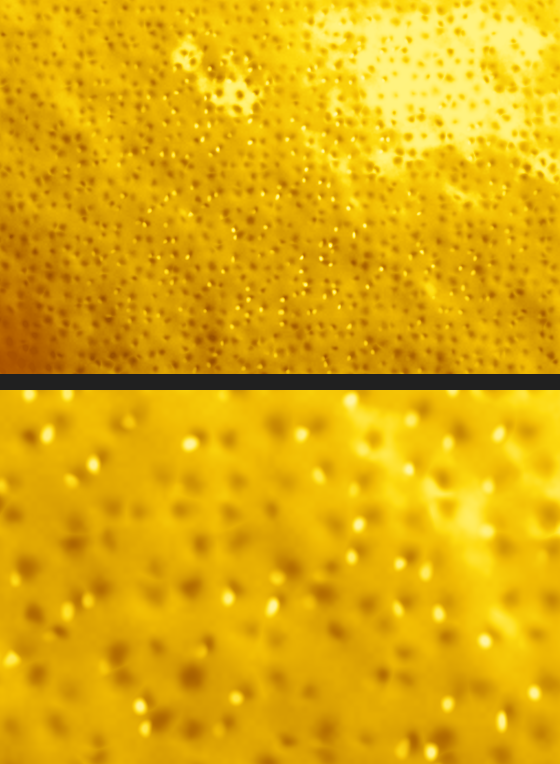
Top: the whole. Bottom: its middle third, enlarged.
Reproduce this texture procedurally as a Shadertoy shader.

```glsl
const vec2 LIGHT_DIR = vec2(0.78, 0.62);
const float PORES_PER_HEIGHT = 26.0;

// Peel colours from deep shade to gloss
const vec3 PEEL[7] = vec3[7](
    vec3(0.60, 0.32, 0.00), vec3(0.71, 0.44, 0.00),
    vec3(0.83, 0.60, 0.01), vec3(0.94, 0.73, 0.01),
    vec3(0.99, 0.85, 0.05), vec3(1.00, 0.91, 0.29),
    vec3(1.00, 0.95, 0.50));
const vec3 CORNER_ORANGE = vec3(0.72, 0.33, 0.0);

vec2 hash22(vec2 p) {
    vec3 q = fract(vec3(p.xyx) * vec3(0.1031, 0.1030, 0.0973));
    q += dot(q, q.yzx + 33.33);
    return fract((q.xx + q.yz) * q.zy);
}

float valueNoise(vec2 p) {
    vec2 cell = floor(p);
    vec2 f = fract(p);
    f = f * f * f * (f * (f * 6.0 - 15.0) + 10.0);
    float low = mix(hash22(cell).x, hash22(cell + vec2(1, 0)).x, f.x);
    float high = mix(hash22(cell + vec2(0, 1)).x, hash22(cell + 1.0).x, f.x);
    return mix(low, high, f.y);
}

float fbm(vec2 p, int octaves) {
    float sum = 0.0;
    float amplitude = 0.5;
    for (int i = 0; i < octaves; i++) {
        sum += amplitude * valueNoise(p);
        p = mat2(1.6, 1.2, -1.2, 1.6) * p + 7.3;
        amplitude *= 0.5;
    }
    return sum;
}

// Slope of the lumpy skin towards the light
float skinRelief(vec2 p, float scale, float reach) {
    return fbm(p * scale, 2) - fbm((p + LIGHT_DIR * reach) * scale, 2);
}

// x: pit depth, y: lit wall, z: sharp glint
vec3 pores(vec2 p) {
    vec2 cell = floor(p);
    vec3 result = vec3(0.0);
    for (int y = -1; y <= 1; y++) {
        for (int x = -1; x <= 1; x++) {
            vec2 id = cell + vec2(x, y);
            vec2 shape = hash22(id + 57.0);
            vec2 d = p - id - 0.5 - 0.72 * (hash22(id) - 0.5);
            float radius = mix(0.20, 0.33, shape.x);
            float strength = mix(0.5, 1.0, hash22(id + 113.0).x);
            vec2 wall = d + LIGHT_DIR * radius * 1.1;
            float pit = strength * exp(-dot(d, d) / (radius * radius));
            float rim = strength * exp(-dot(wall, wall) / (radius * radius));
            float spot = smoothstep(0.22, 0.04, length(wall * vec2(1.0, 0.85)));
            spot *= smoothstep(0.25, 0.75, shape.y);
            result = max(result, vec3(pit, rim, spot));
        }
    }
    return result;
}

float ellipseGlow(vec2 p, vec2 centre, vec2 radii) {
    return 1.0 - length((p - centre) / radii);
}

vec3 peelColour(float tone) {
    tone = clamp(tone, 0.0, 6.0);
    int i = int(min(floor(tone), 5.0));
    return mix(PEEL[i], PEEL[i + 1], tone - float(i));
}

void mainImage(out vec4 fragColor, in vec2 fragCoord) {
    vec2 p = fragCoord / iResolution.y;
    vec2 uv = fragCoord / iResolution.xy;

    // Round pores on a gently lumpy surface
    vec2 warp = vec2(valueNoise(p * 50.0), valueNoise(p * 50.0 + 41.0)) - 0.5;
    vec3 pore = pores(p * PORES_PER_HEIGHT + warp * 0.16);
    float lumps = skinRelief(p, 8.0, 0.035);
    float creases = skinRelief(p + 3.7, 17.0, 0.018);

    // Broad light falling from the upper right
    float corner = smoothstep(0.5, 0.0, length(p * vec2(1.3, 0.85)));
    float halo = smoothstep(-0.9, 0.7, ellipseGlow(p, vec2(1.15, 0.8), vec2(0.32, 0.27)));
    float tone = 2.62 + 1.35 * (uv.y - 0.5) + 0.75 * (uv.x - 0.5);
    tone += 1.1 * halo - 0.9 * corner;
    tone += 2.9 * lumps + 1.5 * creases;
    tone += 0.6 * pore.y - 1.75 * pore.x;
    tone += 0.16 * (valueNoise(p * 170.0) - 0.5);

    // Broken gloss: one large patch and smaller ones
    float patchField = ellipseGlow(p, vec2(1.15, 0.78), vec2(0.33, 0.26));
    patchField = max(patchField, ellipseGlow(p, vec2(0.63, 0.76), vec2(0.12, 0.10)) - 0.1);
    patchField = max(patchField, ellipseGlow(p, vec2(0.50, 0.87), vec2(0.05, 0.07)) - 0.15);
    patchField = max(patchField, ellipseGlow(p, vec2(0.88, 0.92), vec2(0.10, 0.07)) - 0.15);
    patchField = max(patchField, ellipseGlow(p, vec2(1.44, 0.56), vec2(0.10, 0.07)) - 0.2);
    float ragged = 1.2 * (fbm(p * 19.0 + 9.0, 4) - 0.47) + 1.3 * lumps + 0.25 * pore.y;
    float gloss = smoothstep(-0.08, 0.6, max(patchField, -0.6) + ragged - 0.75 * pore.x);
    tone = mix(tone, 6.05 - 2.3 * pore.x, gloss * 0.95);

    // Tiny reflections inside pores and on steep creases
    float glintZone = smoothstep(0.75, 0.2, length((p - vec2(0.85, 0.52)) * vec2(0.9, 1.0)));
    float glint = pore.z * glintZone * smoothstep(0.25, 0.6, valueNoise(p * 11.0 + 23.0));
    float streak = smoothstep(0.26, 0.5, lumps + creases) * glintZone * 0.45;
    tone = mix(tone, 6.0, max(glint * 0.85, streak));

    vec3 colour = peelColour(tone);
    colour = mix(colour, CORNER_ORANGE, 0.55 * corner * corner);
    colour += vec3(0.0, 0.02, 0.2) * glint * glint;
    fragColor = vec4(clamp(colour, 0.0, 1.0), 1.0);
}
```
